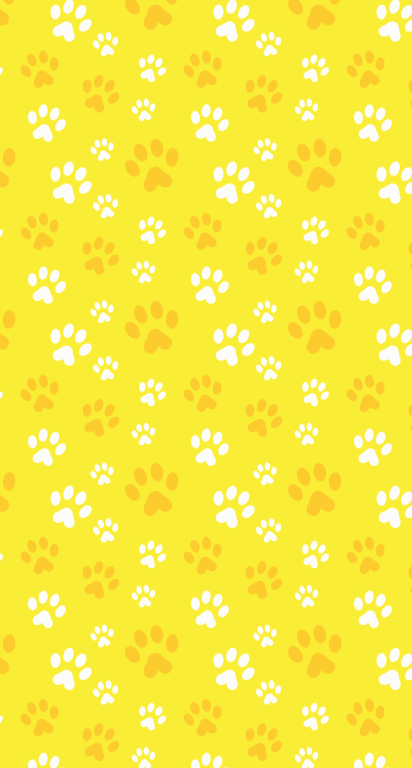
Give the GLSL for this pattern, as a Shadertoy shader.

```glsl
const float CANVAS_HEIGHT = 768.0;         // design units from bottom to top
const vec2 TILE = vec2(163.0, 162.1);      // one repeat, in design units
const float EDGE_SOFTNESS = 0.75;          // in screen pixels

const vec3 YELLOW = vec3(0.98, 0.93, 0.21);
const vec3 ORANGE = vec3(0.99, 0.80, 0.18);
const vec3 WHITE  = vec3(0.99, 0.99, 0.98);

// Paws in one tile: centre x, centre y from the top, radius, clockwise tilt
const int ORANGE_COUNT = 3;
const int PAW_COUNT = 9;
const vec4 PAWS[PAW_COUNT] = vec4[](
    vec4(153.0,   3.5, 29.0, -0.27),
    vec4( 40.5,  69.5, 20.5, -0.25),
    vec4( 99.5,  94.0, 20.5,  0.42),
    vec4( 69.5,  20.8, 23.0,  0.42),
    vec4( 46.0, 123.3, 20.5,  0.26),
    vec4(151.5,  68.5, 15.0,  0.42),
    vec4(143.8, 110.0, 12.5, -0.15),
    vec4(102.5, 149.8, 12.5, -0.22),
    vec4(106.0,  44.2, 13.5, -0.17)
);

// Undoes a clockwise tilt
vec2 untilt(vec2 p, float angle) {
    float c = cos(angle), s = sin(angle);
    return mat2(c, s, -s, c) * p;
}

float smoothUnion(float a, float b, float blend) {
    float h = max(blend - abs(a - b), 0.0) / blend;
    return min(a, b) - 0.25 * h * h * blend;
}

float toeDistance(vec2 p, vec2 centre, float tilt) {
    const vec2 radii = vec2(0.215, 0.32);
    return (length(untilt(p - centre, tilt) / radii) - 1.0) * radii.x;
}

// Distance to a mirror-symmetric paw of roughly unit radius
float pawDistance(vec2 p) {
    p.x = abs(p.x);
    float crown = length(p - vec2(0.0, -0.31)) - 0.26;
    float lobe = length(p - vec2(0.27, -0.62)) - 0.23;
    float pad = smoothUnion(crown, lobe, 0.28);
    float innerToe = toeDistance(p, vec2(0.29, 0.55), 0.10);
    float outerToe = toeDistance(p, vec2(0.71, 0.10), 0.36);
    return min(pad, min(innerToe, outerToe));
}

void mainImage(out vec4 fragColor, in vec2 fragCoord) {
    float unitsPerPixel = CANVAS_HEIGHT / iResolution.y;
    vec2 position = vec2(fragCoord.x, iResolution.y - fragCoord.y) * unitsPerPixel;
    float softness = EDGE_SOFTNESS * unitsPerPixel;
    vec3 colour = YELLOW;

    for (int i = 0; i < PAW_COUNT; i++) {
        vec4 paw = PAWS[i];

        // Offset to the nearest repeat of this paw, with y turned upward
        vec2 offset = position - paw.xy;
        offset -= TILE * round(offset / TILE);
        vec2 local = untilt(vec2(offset.x, -offset.y), paw.w) / paw.z;

        float dist = pawDistance(local) * paw.z;
        float coverage = 1.0 - smoothstep(-softness, softness, dist);
        colour = mix(colour, i < ORANGE_COUNT ? ORANGE : WHITE, coverage);
    }

    fragColor = vec4(colour, 1.0);
}
```
